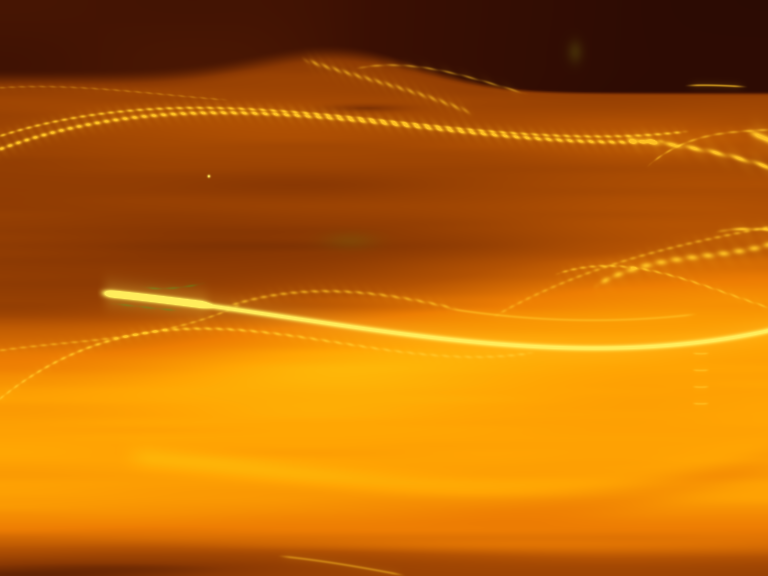
A WebGL 1 fragment shader for this background:

```glsl
precision highp float;
uniform vec2 u_resolution;

const vec3 NIGHT = vec3(0.10, 0.02, 0.01);
const vec3 UMBER = vec3(0.23, 0.06, 0.01);
const vec3 RUST = vec3(0.54, 0.22, 0.01);
const vec3 COPPER = vec3(0.70, 0.32, 0.01);
const vec3 ORANGE = vec3(0.93, 0.49, 0.01);
const vec3 AMBER = vec3(1.0, 0.64, 0.01);
const vec3 YELLOW = vec3(0.99, 0.78, 0.05);
const vec3 SPARK = vec3(1.0, 0.76, 0.14);
const vec3 CORE = vec3(1.0, 0.93, 0.36);
const vec3 MOSS = vec3(0.42, 0.42, 0.06);

float hash(vec2 p) {
  vec3 q = fract(p.xyx * 0.1031);
  q += dot(q, q.yzx + 33.33);
  return fract((q.x + q.y) * q.z);
}

float noise(vec2 p) {
  vec2 i = floor(p), f = fract(p);
  f *= f * (3.0 - 2.0 * f);
  return mix(mix(hash(i), hash(i + vec2(1, 0)), f.x),
             mix(hash(i + vec2(0, 1)), hash(i + 1.0), f.x), f.y);
}

float glow(vec2 p, vec2 center, vec2 radius) {
  vec2 d = (p - center) / radius;
  return exp(-dot(d, d));
}

// Cubic through four evenly spaced heights
float curve(float t, vec4 h) {
  float a = t - 1.0 / 3.0, b = t - 2.0 / 3.0, c = t - 1.0;
  return dot(h, vec4(-4.5 * a * b * c, 13.5 * t * b * c, -13.5 * t * a * c, 4.5 * t * a * b));
}

// Light trail across span.x..span.y; zero dashes gives a solid line
float trail(vec2 p, vec2 span, vec4 heights, float width, float dashes) {
  float len = span.y - span.x;
  float t = clamp((p.x - span.x) / len, 0.0, 1.0);
  float d = (p.y - curve(t, heights)) / width;
  float fade = min(0.02, 0.3 * len);
  float ends = smoothstep(span.x, span.x + fade, p.x) * (1.0 - smoothstep(span.y - fade, span.y, p.x));
  float pulse = 0.65 + 0.35 * cos(6.2832 * dashes * (p.x + 0.5 * p.y));
  return ends * pulse * (exp(-d * d) + 0.12 * exp(-d * d * 0.06));
}

vec3 heatColor(float heat) {
  float h = heat * 5.0;
  vec3 c = mix(NIGHT, UMBER, clamp(h, 0.0, 1.0));
  c = mix(c, RUST, clamp(h - 1.0, 0.0, 1.0));
  c = mix(c, COPPER, clamp(h - 2.0, 0.0, 1.0));
  c = mix(c, ORANGE, clamp(h - 3.0, 0.0, 1.0));
  c = mix(c, AMBER, clamp(h - 4.0, 0.0, 1.0));
  return mix(c, YELLOW, clamp(h - 5.0, 0.0, 1.0));
}

float backdropHeat(vec2 p) {
  // Warm haze with broad bands
  float haze = 0.44 + 0.14 * glow(p, vec2(0.3, 0.78), vec2(0.35, 0.045))
    + 0.16 * glow(p, vec2(0.9, 0.76), vec2(0.3, 0.06))
    + 0.14 * glow(p, vec2(0.95, 0.63), vec2(0.35, 0.08))
    - 0.05 * glow(p, vec2(0.3, 0.56), vec2(0.35, 0.06))
    - 0.17 * glow(p, vec2(0.475, 0.812), vec2(0.05, 0.007));
  // Bright lower field
  float dawn = mix(0.40, 0.53, smoothstep(0.0, 1.0, p.x));
  float heat = mix(haze, 0.98, 1.0 - smoothstep(dawn - 0.11, dawn + 0.11, p.y));
  heat += 0.14 * glow(p, vec2(0.44, 0.36), vec2(0.25, 0.07));
  float sweep = p.y - curve(p.x, vec4(0.22, 0.185, 0.155, 0.235));
  heat += smoothstep(0.15, 0.2, p.x) * (0.1 * glow(vec2(p.x, sweep), vec2(0.3, 0.0), vec2(0.45, 0.02))
    - 0.09 * glow(vec2(p.x, sweep), vec2(0.75, -0.035), vec2(0.3, 0.025)));
  // Darkening floor
  heat -= 0.5 * (1.0 - smoothstep(0.0, 0.15, p.y)) + 0.15 * glow(p, vec2(0.1, 0.01), vec2(0.3, 0.035));
  heat += 0.1 * glow(p, vec2(0.7, 0.05), vec2(0.5, 0.02));
  heat += 0.07 * (noise(p * vec2(2.5, 28.0)) - 0.5) + 0.03 * (noise(p * vec2(5.0, 75.0)) - 0.5);
  // Night above a humped rim
  float rim = mix(0.86, 0.838, smoothstep(0.3, 0.7, p.x)) + 0.05 * glow(p, vec2(0.45, p.y), vec2(0.15));
  float softness = mix(0.02, 0.006, smoothstep(0.4, 0.7, p.x));
  float night = 0.21 - 0.12 * smoothstep(0.3, 0.9, p.x) + 0.03 * noise(p * vec2(4.0, 9.0));
  return mix(heat, night, smoothstep(-softness, softness, p.y - rim));
}

float upperTrails(vec2 p) {
  float s = trail(p, vec2(-0.03, 0.87), vec4(0.725, 0.804, 0.776, 0.755), 0.0035, 75.0);
  s += 0.75 * trail(p, vec2(-0.03, 0.9), vec4(0.75, 0.8125, 0.778, 0.7725), 0.0026, 75.0);
  s += trail(p, vec2(0.81, 1.03), vec4(0.759, 0.747, 0.727, 0.695), 0.0045, 40.0);
  s += 0.5 * trail(p, vec2(0.84, 1.03), vec4(0.708, 0.757, 0.772, 0.778), 0.0025, 50.0);
  s += trail(p, vec2(0.97, 1.03), vec4(0.773, 0.763, 0.752, 0.742), 0.006, 0.0);
  s += 0.5 * trail(p, vec2(0.39, 0.62), vec4(0.899, 0.868, 0.838, 0.8), 0.004, 90.0);
  s += 0.4 * trail(p, vec2(0.46, 0.69), vec4(0.88, 0.885, 0.865, 0.835), 0.0025, 45.0);
  s += 0.25 * trail(p, vec2(-0.03, 0.3), vec4(0.844, 0.849, 0.839, 0.826), 0.002, 75.0);
  return s + 0.6 * trail(p, vec2(0.89, 0.975), vec4(0.851, 0.852, 0.851, 0.849), 0.002, 0.0);
}

float lowerTrails(vec2 p) {
  float s = 0.75 * trail(p, vec2(-0.02, 0.7), vec4(0.285, 0.427, 0.401, 0.389), 0.0028, 70.0);
  s += 0.45 * trail(p, vec2(-0.03, 0.32), vec4(0.385, 0.4045, 0.425, 0.475), 0.0025, 70.0);
  s += 0.55 * trail(p, vec2(0.29, 0.6), vec4(0.465, 0.493, 0.488, 0.462), 0.003, 70.0);
  s += 0.5 * trail(p, vec2(0.58, 0.91), vec4(0.465, 0.448, 0.4445, 0.455), 0.0025, 0.0);
  s += 0.6 * trail(p, vec2(0.72, 1.02), vec4(0.522, 0.536, 0.503, 0.458), 0.0025, 75.0);
  s += 0.8 * trail(p, vec2(0.77, 1.03), vec4(0.5, 0.5435, 0.56, 0.588), 0.0055, 45.0);
  s += 0.45 * trail(p, vec2(0.64, 1.03), vec4(0.448, 0.528, 0.578, 0.613), 0.003, 70.0);
  s += 0.8 * trail(p, vec2(0.93, 1.02), vec4(0.597, 0.602, 0.602, 0.598), 0.003, 30.0);
  for (int i = 0; i < 4; i++) {
    float y = 0.387 - 0.029 * float(i);
    s += 0.6 * trail(p, vec2(0.9, 0.925), vec4(y, y - 0.001, y - 0.001, y), 0.002, 0.0);
  }
  return s + 0.4 * trail(p, vec2(0.36, 0.53), vec4(0.035, 0.026, 0.014, 0.0), 0.0025, 0.0);
}

void main() {
  vec2 p = gl_FragCoord.xy / u_resolution;
  vec3 color = heatColor(backdropHeat(p));
  // Green reflections
  float moss = 0.3 * glow(p, vec2(0.749, 0.91), vec2(0.01, 0.02)) + 0.25 * glow(p, vec2(0.456, 0.582), vec2(0.035, 0.015));
  moss += 0.7 * trail(p, vec2(0.18, 0.27), vec4(0.503, 0.499, 0.502, 0.509), 0.002, 40.0);
  moss += 0.7 * trail(p, vec2(0.14, 0.24), vec4(0.473, 0.469, 0.464, 0.461), 0.002, 40.0);
  color = mix(color, MOSS, min(moss, 1.0));
  color = mix(color, SPARK, min(upperTrails(p) + lowerTrails(p), 1.0));
  // Main ribbon with a thicker head
  float ribbon = trail(p, vec2(0.13, 1.03), vec4(0.492, 0.438, 0.3965, 0.435), 0.0052, 0.0);
  ribbon += trail(p, vec2(0.125, 0.28), vec4(0.492, 0.485, 0.477, 0.469), 0.0065, 0.0);
  ribbon += glow(p, vec2(0.272, 0.694), vec2(0.002, 0.0027));
  gl_FragColor = vec4(mix(color, CORE, min(ribbon, 1.0)), 1.0);
}
```
